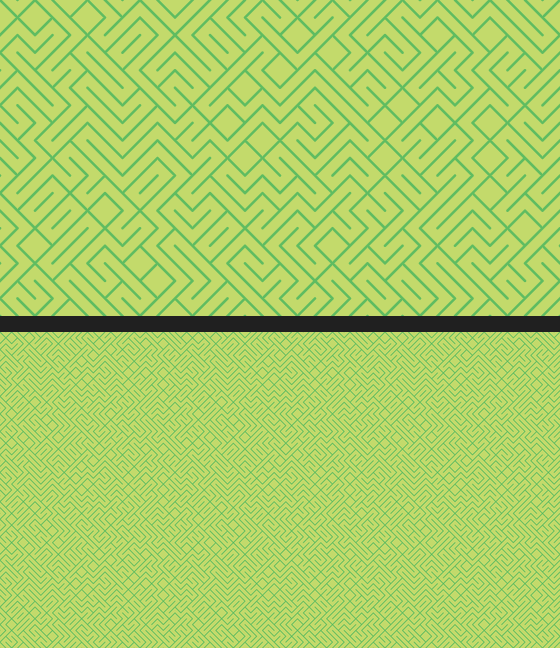
Top, the tile; bottom, the same tile 3 across and 3 down.
Reproduce this pattern procedurally as a WebGL 2 fragment shader.

```glsl
#version 300 es
precision highp float;
// Draws a seamless maze of round-ended green diagonals, one per grid cell, on lime.

uniform vec2 u_resolution;
out vec4 outColor;

// Random value from 0 to 1 for a whole-numbered cell
float cellHash(vec2 cell) {
  uvec2 q = uvec2(cell) * uvec2(1597334673u, 3812015801u);
  uint h = (q.x ^ q.y) * 1597334673u;
  h = (h ^ (h >> 15)) * 2246822519u;
  h ^= h >> 13;
  return float(h & 65535u) / 65536.0;
}

float segmentDistance(vec2 p, vec2 a, vec2 b) {
  vec2 ab = b - a;
  float t = clamp(dot(p - a, ab) / dot(ab, ab), 0.0, 1.0);
  return length(p - a - ab * t);
}

// Distance to the nearest diagonal, with cells wrapping at the canvas edges
float mazeDistance(vec2 p, vec2 gridSize) {
  vec2 home = floor(p);
  float nearest = 2.0;
  for (int y = -1; y <= 1; y++) {
    for (int x = -1; x <= 1; x++) {
      vec2 cell = home + vec2(x, y);
      float rising = step(0.5, cellHash(mod(cell + gridSize, gridSize)));
      vec2 start = vec2(0.0, 1.0 - rising);
      vec2 end = vec2(1.0, rising);
      nearest = min(nearest, segmentDistance(p - cell, start, end));
    }
  }
  return nearest;
}

void main() {
  // Whole number of near-square cells in both directions
  float rows = 18.0;
  float columns = max(1.0, round(rows * u_resolution.x / u_resolution.y));
  vec2 gridSize = vec2(columns, rows);
  vec2 p = gl_FragCoord.xy / u_resolution * gridSize;

  // Lines with an edge one pixel soft
  float pixel = rows / u_resolution.y;
  float halfWidth = 0.0735;
  float line = clamp((halfWidth - mazeDistance(p, gridSize)) / pixel + 0.5, 0.0, 1.0);

  vec3 lime = vec3(0.765, 0.855, 0.42);
  vec3 green = vec3(0.373, 0.738, 0.38);
  outColor = vec4(mix(lime, green, line), 1.0);
}
```
